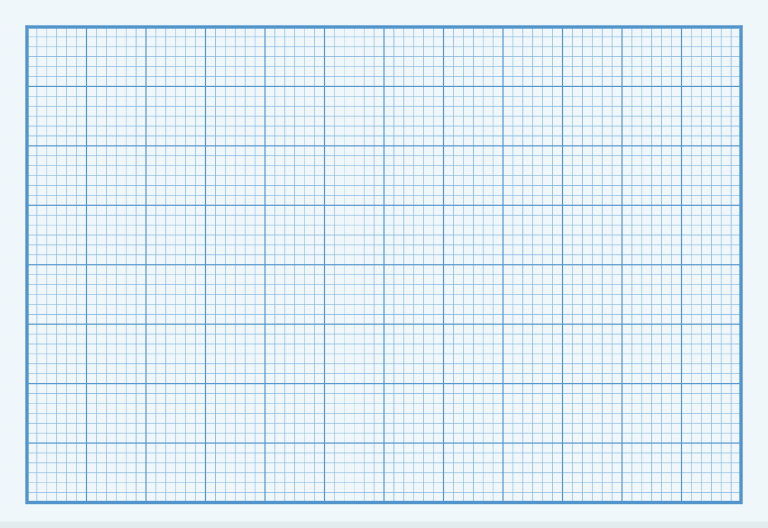
This pattern is drawn by a WebGL 2 fragment shader. Its source:

```glsl
#version 300 es
precision highp float;

uniform vec2 u_resolution;
out vec4 fragColor;

// Lengths are fractions of the canvas height
#define MAJOR_CELLS vec2(12.0, 8.0)
#define MINOR_PER_MAJOR 6.0
#define SIDE_MARGIN 0.0511
#define BOTTOM_MARGIN 0.0483
#define TOP_MARGIN 0.0511
#define FRAME_WIDTH 0.0064
#define MAJOR_WIDTH 0.0022
#define MINOR_WIDTH 0.0011
#define STRIP_HEIGHT 0.0125
#define FADED_COLUMN 32.4
#define FADE_AMOUNT 0.75
#define WEAR 0.16

const vec3 PAPER = vec3(0.937, 0.970, 0.980);
const vec3 STRIP = vec3(0.885, 0.920, 0.930);
const vec3 MINOR_INK = vec3(0.48, 0.69, 0.86);
const vec3 MAJOR_INK = vec3(0.32, 0.58, 0.80);

// Exact share of a pixel covered by a line whose centre is dist away
float lineCoverage(float dist, float width, float pixel) {
    float h = 0.5 * width;
    float p = 0.5 * pixel;
    return max(0.0, min(dist + p, h) - max(dist - p, -h)) / pixel;
}

// Uneven printing: each line has its own strength, drifting along its length
float inkStrength(float index, float along) {
    float perLine = sin(index * 2.4) + 0.7 * sin(index * 5.3 + 1.0);
    float drift = 0.5 * sin(along * 9.0 + index * 1.7) + 0.3 * sin(along * 23.0 - index * 3.1);
    return clamp(1.0 + WEAR * (perLine + drift), 0.3, 1.4);
}

// x: minor coverage, y: major coverage of one family of parallel lines
vec2 ruledLines(float pos, float pitch, float along, float pixel) {
    float index = floor(pos / pitch + 0.5);
    float dist = abs(pos - index * pitch);
    float isMajor = 1.0 - step(0.5, mod(index + 0.5, MINOR_PER_MAJOR) - 0.5);
    float minor = lineCoverage(dist, MINOR_WIDTH, pixel) * inkStrength(index, along);
    float major = lineCoverage(dist, MAJOR_WIDTH, pixel);
    return clamp(vec2(minor * (1.0 - isMajor), major * isMajor), 0.0, 1.0);
}

void main() {
    float pixel = 1.0 / u_resolution.y;
    vec2 p = gl_FragCoord.xy * pixel;
    vec2 low = vec2(SIDE_MARGIN, BOTTOM_MARGIN);
    vec2 high = vec2(u_resolution.x * pixel - SIDE_MARGIN, 1.0 - TOP_MARGIN);
    vec2 pitch = (high - low) / (MAJOR_CELLS * MINOR_PER_MAJOR);
    vec2 local = p - low;

    // Paper and the shaded strip along the bottom edge
    float strip = clamp((STRIP_HEIGHT - p.y) / pixel + 0.5, 0.0, 1.0);
    vec3 color = mix(PAPER, STRIP, strip);

    // Signed distance to the frame's centre line
    vec2 q = abs(p - 0.5 * (low + high)) - 0.5 * (high - low);
    float box = max(q.x, q.y);
    float inside = clamp(0.5 - box / pixel, 0.0, 1.0);

    // Ruled lines, with a few worn columns
    vec2 columns = ruledLines(local.x, pitch.x, p.y, pixel);
    vec2 rows = ruledLines(local.y, pitch.y, p.x, pixel);
    float offset = floor(local.x / pitch.x + 0.5) - FADED_COLUMN;
    columns.x *= 1.0 - FADE_AMOUNT * exp(-offset * offset);
    vec2 ruled = (1.0 - (1.0 - columns) * (1.0 - rows)) * inside;
    color = mix(color, MINOR_INK, ruled.x);
    color = mix(color, MAJOR_INK, ruled.y);

    // Heavy frame
    color = mix(color, MAJOR_INK, lineCoverage(abs(box), FRAME_WIDTH, pixel));
    fragColor = vec4(color, 1.0);
}
```
